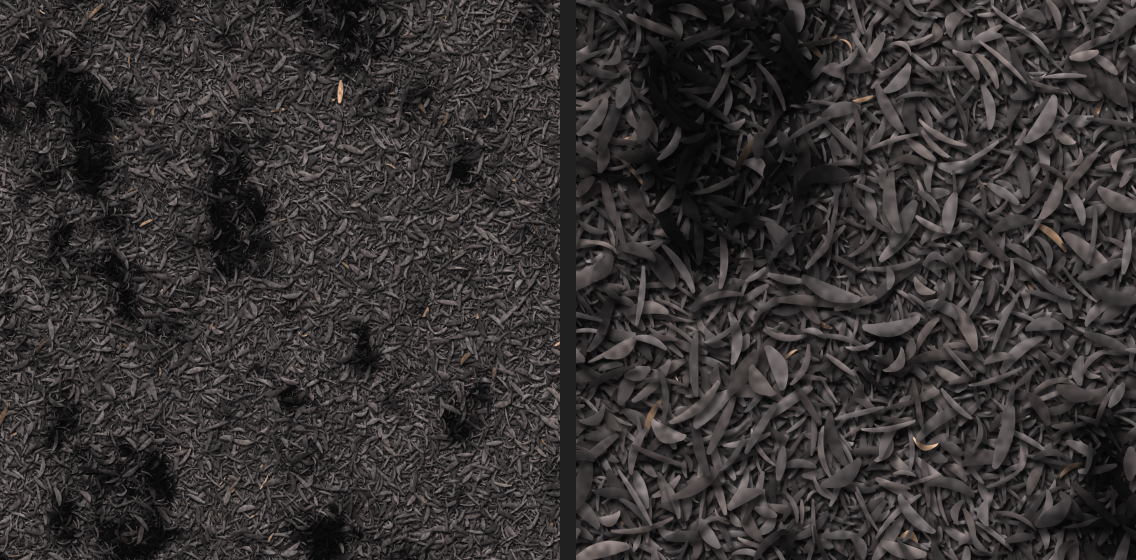
Left, the full canvas; right, a detail of the centre.
Give the GLSL for this texture, as a WebGL 1 fragment shader.

```glsl
precision highp float;
// Dark shredded bark mulch: nine layers of short bent strands on jittered grids,
// painted bottom to top, each casting a soft shadow on the layers beneath.
// Low-frequency noise sinks parts of the heap into black, ragged hollows.
uniform vec2 u_resolution;

vec3 hash3(vec2 p) {
  vec3 q = fract(p.xyx * vec3(0.1031, 0.1030, 0.0973));
  q += dot(q, q.yxz + 33.33);
  return fract((q.xxy + q.yzz) * q.zyx);
}

float noise(vec2 p) {
  vec2 i = floor(p), f = fract(p);
  f = f * f * (3.0 - 2.0 * f);
  float low = mix(hash3(i).x, hash3(i + vec2(1.0, 0.0)).x, f.x);
  float high = mix(hash3(i + vec2(0.0, 1.0)).x, hash3(i + vec2(1.0, 1.0)).x, f.x);
  return mix(low, high, f.y);
}

// Signed distance to a tapered, bent strand lying along x
float strand(vec2 q, float halfLength, float halfWidth, float bend) {
  float along = q.x / halfLength;
  q.y -= bend * (along * along - 0.3);
  float taper = 1.0 - 0.5 * min(along * along, 1.0);
  return length(vec2(max(abs(q.x) - halfLength, 0.0), q.y)) - halfWidth * taper;
}

// Paints one layer over surface = (tone, height, warmth)
vec3 paintLayer(vec3 surface, vec2 uv, float scale, float seed) {
  vec2 p = uv * scale + seed * vec2(17.3, 31.7);
  vec2 home = floor(p);
  float blur = 0.8 * scale / u_resolution.y;
  for (int y = -1; y <= 1; y++) {
    for (int x = -1; x <= 1; x++) {
      vec2 cell = home + vec2(float(x), float(y));
      vec3 place = hash3(cell + seed * 7.1);
      vec3 shape = hash3(cell + seed * 5.3 + 91.0);
      vec3 look = hash3(cell + seed * 3.7 + 203.0);
      if (look.z > 0.88) continue;

      float angle = place.z * 3.14159;
      vec2 dir = vec2(cos(angle), sin(angle));
      mat2 turn = mat2(dir.x, -dir.y, dir.y, dir.x);
      vec2 offset = p - cell - place.xy;
      vec2 q = turn * offset;
      float halfLength = mix(0.25, 0.82, shape.x);
      float halfWidth = mix(0.065, 0.23, shape.y * shape.y);
      float bend = (shape.z - 0.5) * 0.3;

      // Shadow falls below and to the right of the strand
      vec2 lifted = turn * (offset + vec2(-0.06, 0.13));
      float shade = strand(lifted, halfLength, halfWidth, bend);
      surface.x *= 1.0 - 0.55 * smoothstep(0.16, -0.08, shade);

      // Rounded body, lit from above, with a rare pale chip
      float d = strand(q, halfLength, halfWidth, bend);
      float side = clamp(q.y / halfWidth, -1.0, 1.0) * dir.x;
      float pale = step(0.993, look.y);
      float tone = mix(0.20, 0.45, look.x) * (0.92 + 0.24 * side) * (1.0 + 0.6 * pale);
      float warmth = 0.25 * look.y * look.y + pale;
      surface = mix(surface, vec3(tone, shape.z, warmth), smoothstep(blur, -blur, d));
    }
  }
  return surface;
}

void main() {
  vec2 uv = gl_FragCoord.xy / u_resolution.y;

  // Crumbly ground, then strands from fine to coarse
  vec3 surface = vec3(0.08 + 0.22 * noise(uv * 150.0), 0.3, 0.1);
  for (int i = 0; i < 9; i++) {
    float level = float(i);
    surface = paintLayer(surface, uv, mix(100.0, 44.0, level / 8.0), level + 1.0);
  }

  // Clumps and hollows, with edges broken up by strand height
  vec2 warped = uv + 0.02 * vec2(noise(uv * 30.0), noise(uv * 30.0 + 57.0));
  float relief = 0.45 * noise(warped * 7.0 + 3.0) + 0.32 * noise(warped * 17.0)
               + 0.23 * noise(warped * 38.0);
  float open = smoothstep(0.30, 0.58, relief + 0.22 * surface.y);
  float clump = 0.86 + 0.30 * relief;

  // Fine grit on every surface
  float grit = 0.78 + 0.44 * noise(uv * 270.0);
  float tone = surface.x * mix(0.12, 1.0, open) * clump * grit;

  vec3 bark = mix(vec3(1.06, 0.99, 0.99), vec3(1.20, 0.98, 0.82), surface.z);
  gl_FragColor = vec4(vec3(0.018, 0.018, 0.020) + tone * bark, 1.0);
}
```
